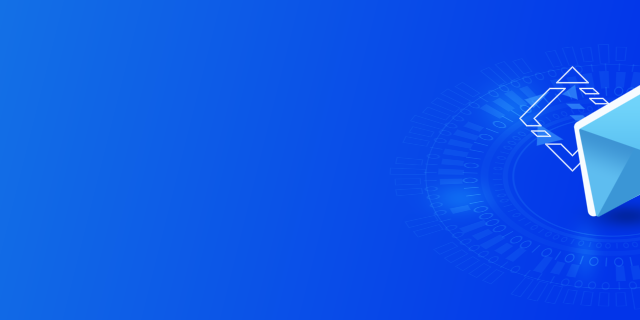
Reproduce this background procedurally as a Shadertoy shader.

```glsl
// A blue banner: a slanted gradient with a tilted, glowing data dial at right,
// an outlined diamond emblem and a folded envelope cut by the canvas edge.
// Rings are drawn in polar cells; solid parts use polygon distances.

const float TAU = 6.2831853;
const vec3 SKY_LEFT = vec3(0.075, 0.44, 0.90);
const vec3 SKY_RIGHT = vec3(0.008, 0.205, 0.915);
const vec3 LINE_BLUE = vec3(0.16, 0.55, 0.98);
const vec3 GLOW_CYAN = vec3(0.10, 0.62, 1.0);
const vec3 PAPER = vec3(0.97, 0.985, 1.0);

float hash(float n) { return fract(sin(n * 12.9898) * 43758.547); }

// Antialiased coverage of a signed distance
float fill(float d, float aa) { return 1.0 - smoothstep(-aa, aa, d); }
float stroke(float d, float halfWidth, float aa) { return fill(abs(d) - halfWidth, aa); }

float box(vec2 p, vec2 halfSize) {
    vec2 d = abs(p) - halfSize;
    return length(max(d, 0.0)) + min(max(d.x, d.y), 0.0);
}

// Signed distance to a polygon of up to six corners; repeat corners to use fewer
float polygon(vec2 p, vec2 v[6]) {
    float d = 1e5, side = 1.0;
    for (int i = 0; i < 6; i++) {
        vec2 a = v[i], b = v[(i + 5) % 6];
        vec2 e = b - a, w = p - a;
        vec2 near = w - e * clamp(dot(w, e) / max(dot(e, e), 1e-6), 0.0, 1.0);
        d = min(d, dot(near, near));
        bvec3 c = bvec3(p.y >= a.y, p.y < b.y, e.x * w.y > e.y * w.x);
        if (all(c) || all(not(c))) side = -side;
    }
    return side * sqrt(d);
}

float quad(vec2 p, vec2 a, vec2 b, vec2 c, vec2 d) {
    return polygon(p, vec2[6](a, b, c, d, d, d));
}

float triangle(vec2 p, vec2 a, vec2 b, vec2 c) { return quad(p, a, b, c, c); }

float slantedDash(vec2 p, vec2 corner) {
    vec2 w = vec2(0.25, 0.0), s = vec2(0.11, -0.10);
    return quad(p, corner, corner + w, corner + w + s, corner + s);
}

// Splits a ring into cells: xy is the place in the cell, z its number
vec3 ringCell(vec2 polar, float radius, float count) {
    float t = polar.y / TAU * count;
    return vec3((fract(t) - 0.5) * TAU * radius / count, polar.x - radius, floor(t));
}

// Ring of alternating ovals and bars
float bitRing(vec2 polar, float radius, float count, float size, float aa) {
    vec3 c = ringCell(polar, radius, count);
    float oval = (length(c.xy / vec2(0.6, 1.0)) - size) * 0.7;
    float bar = box(c.xy, vec2(0.0, size));
    return hash(c.z + radius) > 0.5 ? stroke(oval, 0.002, aa) : stroke(bar, 0.002, aa);
}

// Ring of radial blocks with random length; thin > 0 leaves only outlines
float blockRing(vec2 polar, float radius, float count, float size, float thin, float aa) {
    vec3 c = ringCell(polar, radius, count);
    float rnd = hash(c.z + count);
    float d = box(c.xy, vec2(TAU * radius / count * 0.28, size * (0.45 + 0.55 * rnd)));
    return step(0.3, rnd) * (thin > 0.0 ? stroke(d, thin, aa) : fill(d, aa));
}

float glow(vec2 p, vec2 center, vec2 size) {
    vec2 q = (p - center) / size;
    return exp(-dot(q, q));
}

vec3 drawDial(vec3 col, vec2 p, float aa) {
    vec2 q = (p - vec2(1.914, 0.448)) / vec2(1.0, 0.6);
    vec2 polar = vec2(length(q), atan(q.y, q.x) + TAU * 0.5);
    float shine = glow(p, vec2(1.60, 0.66), vec2(0.09, 0.08))
        + glow(p, vec2(1.44, 0.38), vec2(0.09, 0.05))
        + 0.7 * glow(p, vec2(1.83, 0.21), vec2(0.04, 0.08));
    float lines = 0.22 * blockRing(polar, 0.64, 76.0, 0.055, 0.0015, aa);
    lines += 0.22 * blockRing(polar, 0.505, 64.0, 0.045, 0.0, aa);
    lines += 0.45 * bitRing(polar, 0.445, 72.0, 0.021, aa);
    lines += 0.25 * bitRing(polar, 0.57, 84.0, 0.018, aa);
    lines += 0.20 * bitRing(polar, 0.36, 80.0, 0.012, aa);
    lines += 0.30 * (stroke(polar.x - 0.583, 0.0015, aa) + stroke(polar.x - 0.31, 0.003, aa));
    lines += 0.16 * stroke(polar.x - 0.335, 0.008, aa) + 0.10 * stroke(polar.x - 0.40, 0.012, aa);
    col = mix(col, GLOW_CYAN, 0.42 * min(shine, 1.0));
    return mix(col, LINE_BLUE, min(lines * (0.75 + 1.3 * shine), 0.8));
}

vec3 drawDiamond(vec3 col, vec2 p, float aa) {
    float scale = 0.164;
    vec2 q = (p - vec2(1.789, 0.630)) / scale;
    // Translucent shards behind the outline
    float shard = triangle(q, vec2(-0.91, 0.36), vec2(-0.45, 0.50), vec2(-0.74, 0.20));
    shard = min(shard, triangle(q, vec2(-0.66, -0.10), vec2(-0.18, -0.40), vec2(-0.68, -0.52)));
    shard = min(shard, triangle(q, vec2(0.05, 0.64), vec2(-0.20, 0.46), vec2(0.10, 0.36)));
    for (int i = 0; i < 3; i++) shard = min(shard, slantedDash(q, vec2(-0.12 + 0.07 * float(i), 0.28 - 0.22 * float(i))));
    col = mix(col, vec3(0.25, 0.63, 1.0), 0.6 * fill(shard * scale, aa));
    // Outlined pieces
    float d = triangle(q, vec2(0.0, 0.98), vec2(-0.30, 0.68), vec2(0.30, 0.68));
    d = min(d, polygon(q, vec2[6](vec2(-0.43, 0.57), vec2(-0.14, 0.57), vec2(-0.73, 0.0), vec2(-0.60, -0.14), vec2(-0.87, -0.14), vec2(-1.0, 0.0))));
    d = min(d, polygon(q, vec2[6](vec2(-0.51, -0.49), vec2(-0.22, -0.49), vec2(0.0, -0.71), vec2(0.40, -0.31), vec2(0.55, -0.45), vec2(0.0, -1.0))));
    d = min(d, min(slantedDash(q, vec2(0.14, 0.57)), slantedDash(q, vec2(0.33, 0.38))));
    d = min(d, slantedDash(q, vec2(-0.78, -0.24)));
    return mix(col, PAPER, stroke(d * scale, 0.002, aa));
}

vec3 drawEnvelope(vec3 col, vec2 p, float aa) {
    col *= 1.0 - 0.3 * glow(p, vec2(1.96, 0.325), vec2(0.10, 0.035));
    float rim = quad(p, vec2(1.812, 0.603), vec2(2.1, 0.772), vec2(2.1, 0.46), vec2(1.855, 0.342)) - 0.018;
    float body = quad(p, vec2(1.818, 0.592), vec2(2.1, 0.753), vec2(2.1, 0.455), vec2(1.870, 0.331)) - 0.008;
    float underFlap = 0.598 - 0.347 * (p.x - 1.81) - p.y;
    float base = p.y - 0.322 - 1.84 * (p.x - 1.866);
    vec3 side = mix(vec3(0.24, 0.58, 0.83), vec3(0.37, 0.74, 0.94), smoothstep(0.0, 0.13, underFlap));
    vec3 face = mix(side, vec3(0.23, 0.59, 0.84), fill(base * 0.48, aa));
    vec3 flap = mix(vec3(0.36, 0.76, 0.95), vec3(0.44, 0.83, 0.98), smoothstep(0.5, 0.7, p.y));
    face = mix(face, flap, fill(underFlap, aa));
    return mix(mix(col, PAPER, fill(rim, aa)), face, fill(body, aa));
}

void mainImage(out vec4 fragColor, in vec2 fragCoord) {
    vec2 p = fragCoord / iResolution.y;
    p.x *= 2.0 * iResolution.y / iResolution.x;
    float aa = 0.8 / iResolution.y;
    float slope = clamp((p.x - 0.25 * p.y + 0.25) / 2.1, 0.0, 1.0);
    vec3 col = mix(SKY_LEFT, SKY_RIGHT, slope);
    col = drawDial(col, p, aa);
    col = drawDiamond(col, p, aa);
    col = drawEnvelope(col, p, aa);
    fragColor = vec4(col, 1.0);
}
```
